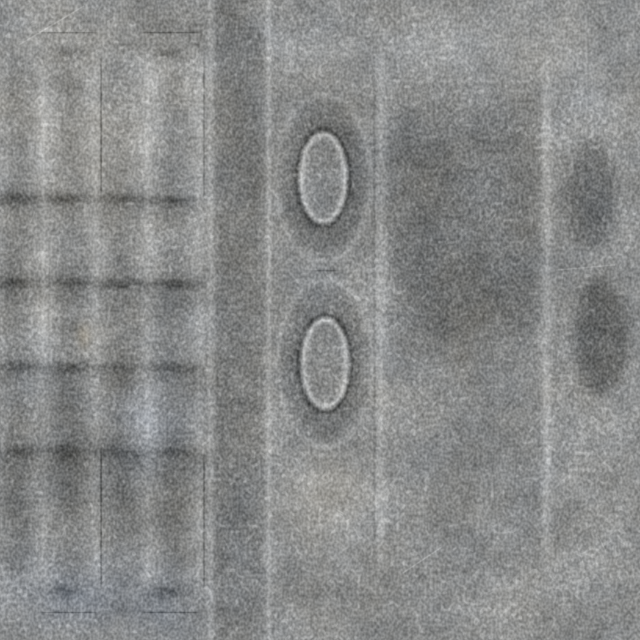
Write a Shadertoy shader that draws this texture.

```glsl
// Worn grey metal plate with ribbed panel, pressed oval studs, soft seams and scratches.

float hash(vec2 p) {
    vec3 q = fract(vec3(p.xyx) * 0.1031);
    q += dot(q, q.yzx + 33.33);
    return fract((q.x + q.y) * q.z);
}

float cornerSlope(vec2 cell, vec2 offset) {
    float angle = 6.2832 * hash(cell);
    return dot(vec2(cos(angle), sin(angle)), offset);
}

float gradientNoise(vec2 p) {
    vec2 i = floor(p), f = fract(p);
    vec2 u = f * f * f * (f * (f * 6.0 - 15.0) + 10.0);
    vec2 e = vec2(1.0, 0.0);
    return mix(mix(cornerSlope(i, f), cornerSlope(i + e, f - e), u.x),
               mix(cornerSlope(i + e.yx, f - e.yx), cornerSlope(i + 1.0, f - 1.0), u.x), u.y);
}

float fbm(vec2 p) {
    float sum = 0.0, amplitude = 1.0;
    for (int i = 0; i < 5; i++) {
        sum += amplitude * gradientNoise(p);
        p = mat2(1.6, 1.2, -1.2, 1.6) * p + 7.3;
        amplitude *= 0.6;
    }
    return sum;
}

float ridge(float x, float center, float width) {
    float t = (x - center) / width;
    return exp(-t * t);
}

float span(float x, float lo, float hi, float soft) {
    return smoothstep(lo - soft, lo + soft, x) * (1.0 - smoothstep(hi - soft, hi + soft, x));
}

float blob(vec2 p, vec2 center, vec2 radius) {
    vec2 q = (p - center) / radius;
    return exp(-dot(q, q));
}

float ovalDistance(vec2 p, vec2 radius) {
    float k = length(p / radius);
    return k * (k - 1.0) / max(length(p / (radius * radius)), 0.001);
}

float scratch(vec2 p, vec2 a, vec2 b, float width) {
    vec2 d = b - a;
    float t = clamp(dot(p - a, d) / dot(d, d), 0.0, 1.0);
    return ridge(length(p - a - d * t), 0.0, width);
}

// Pressed stud: dark dish, pale outer lip, dark groove and bright inner rim
float stud(vec2 p) {
    float outer = ovalDistance(p, vec2(0.074, 0.131));
    float inner = ovalDistance(p, vec2(0.041, 0.075));
    float outside = smoothstep(-0.003, 0.003, inner);
    float dish = 1.0 - smoothstep(-0.022, 0.006, outer);
    float tone = -outside * (0.055 * dish + 0.09 * exp(-max(inner, 0.0) / 0.016));
    tone += 0.06 * ridge(outer, 0.0, 0.005) - 0.13 * ridge(inner, 0.0, 0.0042);
    tone += 0.15 * ridge(inner, -0.0075, 0.0042);
    return tone - 0.03 * (1.0 - smoothstep(-0.022, -0.01, inner));
}

// Ribbed panel on the left
float ribbedPanel(vec2 p, float wobble) {
    float inside = 1.0 - smoothstep(0.314, 0.326, p.x);
    float height = span(p.y, 0.09, 0.905, 0.025);
    float rib = cos(6.2832 * (p.x - 0.068) / 0.0815);
    float tone = height * (0.045 * rib + 0.035 * pow(max(rib, 0.0), 8.0));
    for (int i = 0; i < 4; i++) {
        float y = 0.691 - 0.1315 * float(i) + 0.003 * wobble - 0.012 * p.x;
        float strength = 0.15 - 0.022 * float(i);
        tone -= strength * ridge(p.y, y, 0.008) * (0.85 - 0.25 * rib);
        tone -= 0.05 * ridge(p.y, y - 0.012, 0.025);
    }
    for (int i = 0; i < 2; i++) {
        float x = 0.104 + 0.161 * float(i);
        float seam = ridge(p.x, x + 0.054, 0.0017);
        tone -= 0.17 * seam * (span(p.y, 0.085, 0.295, 0.01) + span(p.y, 0.695, 0.905, 0.01));
        for (int j = 0; j < 2; j++) {
            float side = float(j) * 2.0 - 1.0;
            tone -= 0.13 * blob(p, vec2(x, 0.497 + 0.421 * side), vec2(0.022, 0.01));
            tone -= 0.13 * ridge(p.y, 0.496 + 0.453 * side, 0.0015) * span(p.x, x - 0.04, x + 0.045, 0.008);
        }
    }
    return inside * tone;
}

// Long vertical folds and shaded recesses
float folds(vec2 p) {
    float tone = -0.065 * span(p.x, 0.337, 0.409, 0.012);
    tone += 0.075 * ridge(p.x, 0.329, 0.006) + 0.09 * ridge(p.x, 0.42, 0.0045);
    float height = span(p.y, 0.13, 0.89, 0.04);
    tone += height * (0.085 * ridge(p.x, 0.595, 0.009) + 0.10 * ridge(p.x, 0.854, 0.008));
    tone -= height * 0.07 * ridge(p.x, 0.585, 0.0025);
    tone -= 0.07 * span(p.x, 0.61, 0.84, 0.025) * span(p.y, 0.46, 0.84, 0.08);
    tone -= 0.05 * blob(p, vec2(0.68, 0.58), vec2(0.08, 0.12));
    tone -= 0.12 * (1.0 - smoothstep(-0.022, 0.016, ovalDistance(p - vec2(0.922, 0.694), vec2(0.041, 0.086))));
    tone -= 0.15 * (1.0 - smoothstep(-0.022, 0.014, ovalDistance(p - vec2(0.938, 0.473), vec2(0.048, 0.092))));
    return tone;
}

void mainImage(out vec4 fragColor, in vec2 fragCoord) {
    vec2 p = fragCoord / iResolution.xy;
    float clouds = fbm(p * 6.0 + 3.0), mottling = fbm(p * 34.0);

    // Broad light and shade
    float tone = 0.555 + 0.07 * clouds + 0.055 * mottling;
    tone += 0.07 * blob(p, vec2(0.82, 0.93), vec2(0.22, 0.07));
    tone += 0.05 * blob(p, vec2(0.13, 0.78), vec2(0.2, 0.17));
    tone += 0.06 * blob(p, vec2(0.51, 0.22), vec2(0.06, 0.09));
    tone += 0.06 * blob(p, vec2(0.23, 0.35), vec2(0.05, 0.06));
    tone -= 0.06 * blob(p, vec2(0.13, 0.28), vec2(0.2, 0.15));
    tone += ribbedPanel(p, gradientNoise(p * 14.0)) + folds(p);
    tone += stud(p - vec2(0.505, 0.722)) + stud(p - vec2(0.508, 0.432));
    tone -= 0.1 * ridge(p.y, 0.577, 0.0015) * span(p.x, 0.485, 0.53, 0.01);

    // Scratches, grain and pale worn flakes
    float marks = scratch(p, vec2(0.03, 0.93), vec2(0.13, 0.99), 0.0015)
                + scratch(p, vec2(0.63, 0.105), vec2(0.69, 0.145), 0.0015)
                + scratch(p, vec2(0.87, 0.578), vec2(0.96, 0.586), 0.0015);
    for (int i = 0; i < 24; i++) {
        vec2 start = vec2(hash(vec2(i, 3)), hash(vec2(i, 8)));
        vec2 stroke = vec2(0.05, 0.07) * (vec2(hash(vec2(i, 13)), hash(vec2(i, 21))) - 0.4);
        marks += 0.5 * scratch(p, start, start + stroke, 0.0012);
    }
    float flakes = smoothstep(0.12, 0.5, gradientNoise(p * 115.0) + 0.35 * clouds);
    tone += 0.09 * marks + 0.07 * flakes - 0.012;
    tone += 0.13 * gradientNoise(p * vec2(231.0, 193.0)) + 0.09 * gradientNoise(p * 137.0 + 9.0);

    // Faint rust and cool stains
    float rust = 0.5 * blob(p, vec2(0.13, 0.78), vec2(0.2, 0.2)) + blob(p, vec2(0.51, 0.22), vec2(0.05, 0.08))
               + 1.6 * blob(p, vec2(0.13, 0.475), vec2(0.012, 0.02)) + 0.6 * fbm(p * 9.0 + 40.0);
    float cool = blob(p, vec2(0.23, 0.35), vec2(0.06, 0.06)) + blob(p, vec2(0.15, 0.07), vec2(0.2, 0.07));
    vec3 tint = vec3(-0.003, 0.002, 0.0) + rust * vec3(0.016, 0.004, -0.016) + cool * vec3(-0.01, 0.0, 0.02);
    fragColor = vec4(clamp(vec3(tone) + tint, 0.0, 1.0), 1.0);
}
```
